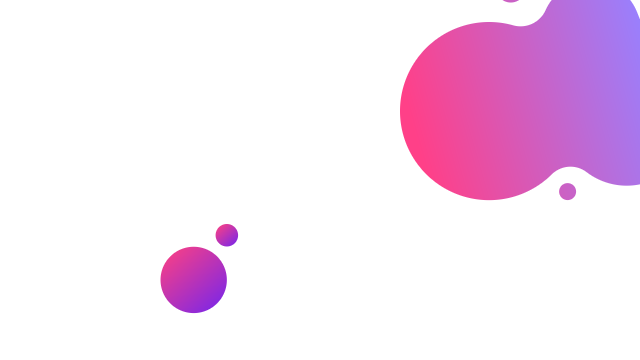
This background is drawn by a WebGL 1 fragment shader. Its source:

```glsl
precision highp float;
// Glossy gradient blobs: a merged cluster at upper right and two orbs at lower left, on white.

uniform vec2 u_resolution;

const float CANVAS_HEIGHT = 9.0;

const vec3 WHITE = vec3(1.0);
const vec3 PINK = vec3(1.0, 0.25, 0.535);
const vec3 PERIWINKLE = vec3(0.595, 0.505, 1.0);
const vec3 ROSE = vec3(0.93, 0.24, 0.56);
const vec3 VIOLET = vec3(0.53, 0.16, 0.87);

// Circles are stored as (centre x, centre y, radius).
const vec3 LOBE_LEFT = vec3(12.227, 6.223, 2.227);
const vec3 LOBE_TOP = vec3(14.773, 8.242, 1.24);
const vec3 LOBE_RIGHT = vec3(15.667, 6.01, 1.652);
const vec3 DROP_TOP = vec3(12.77, 9.312, 0.375);
const vec3 DROP_LOW = vec3(14.19, 4.21, 0.212);
const vec3 ORB_LARGE = vec3(4.842, 2.002, 0.829);
const vec3 ORB_SMALL = vec3(5.671, 3.119, 0.281);

float circle(vec2 p, vec3 c) {
  return length(p - c.xy) - c.z;
}

float capsule(vec2 p, vec2 a, vec2 b, float radius) {
  vec2 axis = b - a;
  float t = clamp(dot(p - a, axis) / dot(axis, axis), 0.0, 1.0);
  return length(p - a - axis * t) - radius;
}

// Signed distance to the line a-b, negative on its left side.
float halfPlane(vec2 p, vec2 a, vec2 b) {
  vec2 edge = normalize(b - a);
  return dot(p - a, vec2(edge.y, -edge.x));
}

// Concave neck on the left of a-b, cut by an arc tangent to both circles.
float neck(vec2 p, vec3 a, vec3 b, float radius) {
  float span = distance(a.xy, b.xy);
  vec2 along = (b.xy - a.xy) / span;
  float reachA = a.z + radius;
  float reachB = b.z + radius;
  float x = (reachA * reachA - reachB * reachB + span * span) / (2.0 * span);
  float y = sqrt(max(reachA * reachA - x * x, 0.0));
  vec2 centre = a.xy + along * x + vec2(-along.y, along.x) * y;
  float triangle = max(halfPlane(p, a.xy, b.xy),
                   max(halfPlane(p, b.xy, centre), halfPlane(p, centre, a.xy)));
  return max(triangle, radius - length(p - centre));
}

float cluster(vec2 p) {
  float d = min(circle(p, LOBE_LEFT), circle(p, LOBE_RIGHT));
  d = min(d, capsule(p, LOBE_TOP.xy, LOBE_RIGHT.xy, LOBE_TOP.z));
  d = min(d, neck(p, LOBE_LEFT, LOBE_TOP, 0.6875));
  d = min(d, neck(p, LOBE_RIGHT, LOBE_LEFT, 0.665));
  return min(d, min(circle(p, DROP_TOP), circle(p, DROP_LOW)));
}

float coverage(float d, float pixel) {
  return clamp(0.5 - d / pixel, 0.0, 1.0);
}

vec3 clusterColor(vec2 p) {
  float t = (dot(p, vec2(0.96, 0.276)) - 11.53) / 6.31;
  return mix(PINK, PERIWINKLE, clamp(t, 0.0, 1.0));
}

// Diagonal gradient fitted to one orb, from upper left to lower right.
vec3 orbColor(vec2 p, vec3 orb) {
  float t = 0.5 + 0.5 * dot(p - orb.xy, vec2(0.66, -0.75)) / orb.z;
  return mix(ROSE, VIOLET, clamp(t, 0.0, 1.0));
}

vec3 paintOrb(vec3 base, vec2 p, vec3 orb, float pixel) {
  return mix(base, orbColor(p, orb), coverage(circle(p, orb), pixel));
}

void main() {
  float pixel = CANVAS_HEIGHT / u_resolution.y;
  vec2 p = gl_FragCoord.xy * pixel;

  vec3 color = mix(WHITE, clusterColor(p), coverage(cluster(p), pixel));
  color = paintOrb(color, p, ORB_LARGE, pixel);
  color = paintOrb(color, p, ORB_SMALL, pixel);

  gl_FragColor = vec4(color, 1.0);
}
```
